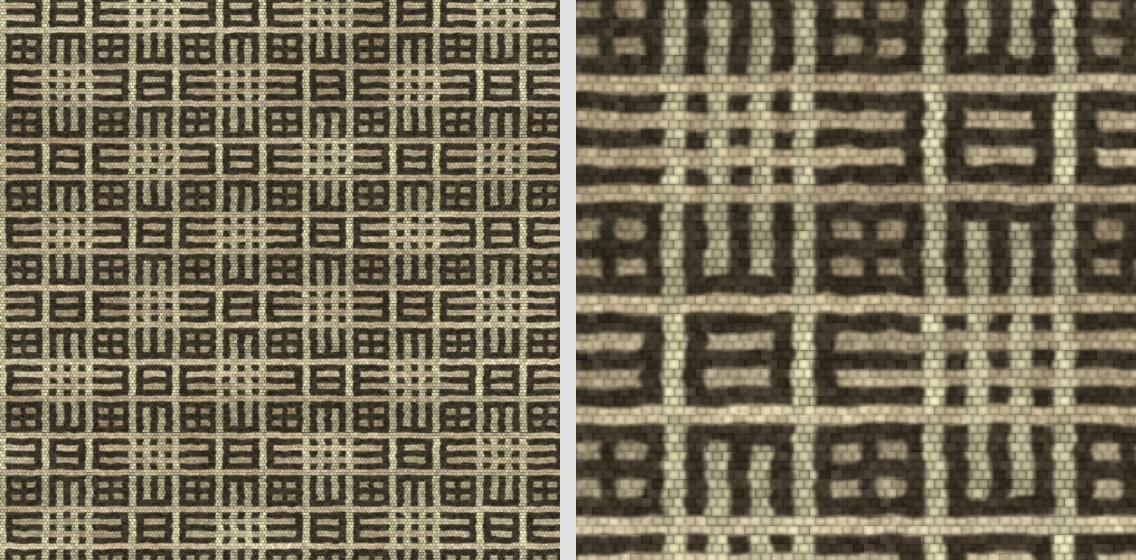
Left, the full canvas; right, a detail of the centre.
Write a WebGL 1 fragment shader that draws this pattern.

```glsl
precision highp float;
// Woven check cloth: pale warp and weft bars crossing on a dark ground.
uniform vec2 u_resolution;

float hash(vec2 p) {
  return fract(sin(dot(p, vec2(127.1, 311.7))) * 43758.5453);
}

float noise(vec2 p) {
  vec2 i = floor(p), f = fract(p);
  f = f * f * (3.0 - 2.0 * f);
  return mix(mix(hash(i), hash(i + vec2(1.0, 0.0)), f.x),
             mix(hash(i + vec2(0.0, 1.0)), hash(i + 1.0), f.x), f.y);
}

// Distance to the nearest multiple of four cells from a centre.
float fromCentre(float x, float centre) {
  return abs(mod(x - centre + 2.0, 4.0) - 2.0);
}

float inside(float d, float halfWidth, float blur) {
  return 1.0 - smoothstep(halfWidth - blur, halfWidth + blur, d);
}

void main() {
  vec2 uv = gl_FragCoord.xy / u_resolution;
  vec2 cloth = (uv - vec2(0.004, 0.0247)) * vec2(12.9, 15.19);
  float blur = max(0.032, 9.0 / u_resolution.y);

  // Slightly uneven yarns
  vec2 cell = cloth + 0.05 * (vec2(noise(cloth * vec2(4.0, 9.0)),
                                   noise(cloth * vec2(6.0, 4.0) + 37.0)) - 0.5);
  vec2 id = floor(cell);
  vec2 fromMiddle = abs(fract(cell) - 0.5);
  float stripeRow = 1.0 - mod(id.y, 2.0);
  float barColumn = mod(id.x, 2.0);

  // Grid lines on every cell edge, two inner bars at the thirds
  vec2 line = smoothstep(0.417 - blur, 0.417 + blur, fromMiddle);
  vec2 toBar = abs(fromMiddle - 1.0 / 6.0);
  vec2 bar = vec2(inside(toBar.x, 0.083, blur), inside(toBar.y, 0.083, blur));

  // Bars run out from each plaid crossing and stop short of the closed boxes
  float alongX = fromCentre(cell.x, 1.5 + mod(id.y, 4.0));
  float alongY = fromCentre(cell.y, mod(id.x, 4.0) - 0.5);
  float weftBar = bar.y * stripeRow * (1.0 - inside(abs(alongX - 1.5), 0.25, blur));
  float warpBar = bar.x * barColumn * inside(alongY, 1.25, blur);
  float dashes = bar.y * inside(toBar.x, 0.105, blur)
               * (1.0 - stripeRow) * (1.0 - barColumn);
  float warp = max(line.x, warpBar * 0.92);
  float weft = max(max(line.y, weftBar * 0.95), dashes * 0.75);

  // Staggered stitches, each with its own brightness
  vec2 thread = cloth * 12.0;
  thread.x += 0.5 * mod(floor(thread.y), 2.0);
  float grain = hash(floor(thread));
  vec2 arch = sin(3.14159 * fract(thread));
  float bump = sqrt(arch.x * arch.y);
  float speck = noise(cloth * vec2(22.0, 27.0));

  // Faded patches and row-to-row weft differences
  float patches = noise(cloth * vec2(0.35, 0.8) + 11.0);
  float rowTone = hash(vec2(floor(cell.y * 3.0 + 0.5), 5.0));
  float streak = noise(cloth * vec2(0.8, 6.0) + 71.0);

  vec3 ground = mix(vec3(0.11, 0.09, 0.05), vec3(0.33, 0.30, 0.24),
                    0.45 * grain + 0.3 * speck + 0.25 * bump);
  vec3 warpColour = mix(vec3(0.45, 0.44, 0.33), vec3(0.98, 0.96, 0.79),
                        0.4 * grain + 0.6 * bump);
  warpColour *= mix(0.88, 1.0, stripeRow);
  vec3 weftColour = mix(vec3(0.49, 0.45, 0.35), vec3(0.93, 0.90, 0.78),
                        0.3 * grain + 0.4 * bump + 0.3 * speck);
  weftColour *= 0.84 + 0.1 * rowTone + 0.14 * streak;
  weftColour *= mix(vec3(1.0, 0.94, 0.88), vec3(1.02), patches);

  vec3 colour = mix(ground, weftColour, weft);
  colour = mix(colour, warpColour, warp * (1.0 - 0.35 * weft));
  colour *= 0.94 + 0.12 * patches;
  gl_FragColor = vec4(colour, 1.0);
}
```
